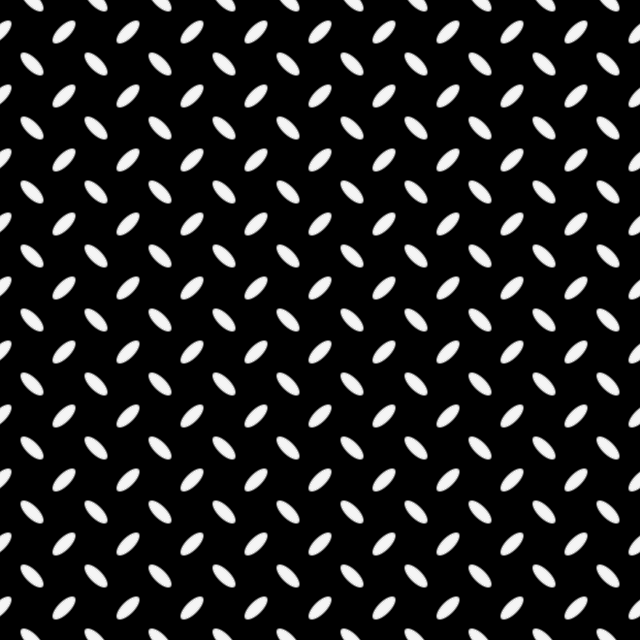
This pattern is drawn by a Shadertoy shader. Its source:

```glsl
// Tread plate: soft white ellipses leaning alternately right and left on black.

const float REPEATS = 10.0;
const vec2 RADII = vec2(0.25, 0.113);  // half length and half width, in cells
const float BEVEL = 0.033;             // width of the grey rim, in cells
const float RING_DEPTH = 0.042;        // faint line just inside the rim
const float RING_WIDTH = 0.010;
const vec3 PLATE = vec3(0.0);
const vec3 STUD = vec3(0.96);
const vec3 RING = vec3(0.87);

// Offset from the nearest stud centre on a unit lattice
vec2 latticeOffset(vec2 p, vec2 centre) {
    return fract(p - centre + 0.5) - 0.5;
}

// Express p along and across a diagonal; lean is +1 (rising) or -1 (falling)
vec2 alongDiagonal(vec2 p, float lean) {
    return vec2(p.x + lean * p.y, p.y - lean * p.x) * sqrt(0.5);
}

// Approximate signed distance to an ellipse, negative inside
float ellipseDistance(vec2 p, vec2 radii) {
    p = abs(p) + 1e-4;  // keeps the centre well defined
    float k = length(p / radii);
    return k * (k - 1.0) / length(p / (radii * radii));
}

float studDistance(vec2 p, vec2 centre, float lean) {
    return ellipseDistance(alongDiagonal(latticeOffset(p, centre), lean), RADII);
}

vec3 shadeStud(float dist, float pixel) {
    float depth = -dist;
    // Rim ramp, never narrower than a pixel
    float ramp = max(BEVEL, pixel);
    float cover = clamp((depth - 0.5 * BEVEL) / ramp + 0.5, 0.0, 1.0);
    // Faint inner line
    float ring = 1.0 - smoothstep(0.0, max(RING_WIDTH, 0.5 * pixel), abs(depth - RING_DEPTH));
    return mix(PLATE, mix(STUD, RING, 0.7 * ring), cover);
}

void mainImage(out vec4 fragColor, in vec2 fragCoord) {
    vec2 cell = fragCoord / iResolution.xy * REPEATS;
    float pixel = REPEATS / min(iResolution.x, iResolution.y);

    // Two interleaved lattices with opposite lean
    float rising = studDistance(cell, vec2(0.0, 0.5), 1.0);
    float falling = studDistance(cell, vec2(0.5, 0.0), -1.0);

    fragColor = vec4(shadeStud(min(rising, falling), pixel), 1.0);
}
```
